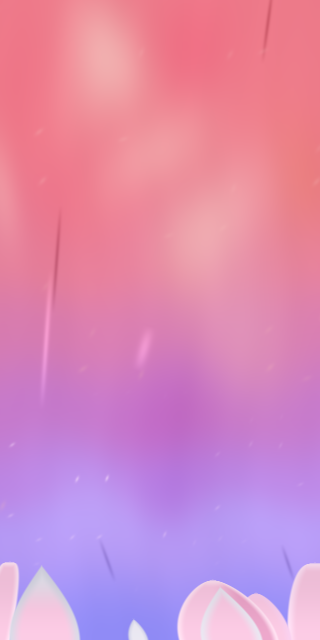
This background is drawn by a Shadertoy shader. Its source:

```glsl
const vec3 PEACH = vec3(0.96, 0.73, 0.72);
const vec3 CORAL = vec3(0.93, 0.41, 0.50);
const vec3 ORANGE = vec3(0.91, 0.48, 0.47);
const vec3 MAGENTA = vec3(0.74, 0.37, 0.75);
const vec3 VIOLET = vec3(0.68, 0.45, 0.88);
const vec3 LAVENDER = vec3(0.75, 0.65, 0.98);
const vec3 PETAL_PINK = vec3(0.93, 0.74, 0.84);
const vec3 PETAL_ROSE = vec3(0.87, 0.60, 0.74);
const vec3 PETAL_RIM = vec3(0.86, 0.85, 0.89);

vec2 hash2(vec2 cell) {
    return fract(sin(vec2(dot(cell, vec2(127.1, 311.7)), dot(cell, vec2(269.5, 183.3)))) * 4375.85);
}

mat2 rotation(float a) {
    return mat2(cos(a), -sin(a), sin(a), cos(a));
}

// Vertical ramp from blue through violet to coral
vec3 skyRamp(float y) {
    vec3 c = mix(vec3(0.57, 0.55, 0.97), vec3(0.71, 0.60, 0.96), smoothstep(0.0, 0.33, y));
    c = mix(c, vec3(0.74, 0.53, 0.90), smoothstep(0.33, 0.50, y));
    c = mix(c, vec3(0.78, 0.48, 0.80), smoothstep(0.48, 0.72, y));
    c = mix(c, vec3(0.85, 0.49, 0.69), smoothstep(0.70, 0.98, y));
    c = mix(c, vec3(0.90, 0.50, 0.61), smoothstep(0.95, 1.18, y));
    return mix(c, vec3(0.93, 0.48, 0.54), smoothstep(1.15, 1.65, y));
}

// Soft tilted ellipse of colour
vec3 glow(vec3 base, vec3 tint, vec2 p, vec2 center, vec2 radius, float tilt, float strength) {
    vec2 q = rotation(tilt) * (p - center) / radius;
    q = rotation(tilt) * (p - center);
    q /= radius;
    return mix(base, tint, strength * exp(-dot(q, q)));
}

// Fading line from a to b
float strand(vec2 p, vec2 a, vec2 b, float width) {
    vec2 ab = b - a;
    float t = clamp(dot(p - a, ab) / dot(ab, ab), 0.0, 1.0);
    float d = length(p - a - ab * t) / width;
    return exp(-d * d) * sin(3.14 * t);
}

float brushGrain(vec2 p) {
    float sum = 0.0;
    float amp = 0.5;
    float freq = 9.0;
    for (int i = 0; i < 4; i++) {
        sum += amp * sin(freq * p.x + 2.0 * sin(p.y * (2.3 + float(i)) + freq));
        freq *= 1.9;
        amp *= 0.6;
    }
    return sum;
}

// One short tilted fleck in some of the cells
float flecks(vec2 p, float scale, float density) {
    vec2 cell = floor(p * scale);
    vec2 rnd = hash2(cell);
    vec2 q = fract(p * scale) - mix(vec2(0.25), vec2(0.75), rnd);
    q = rotation(0.3 + rnd.x) * q;
    float shape = exp(-dot(q * q, vec2(90.0, 420.0)));
    return shape * step(1.0 - density, hash2(cell + 19.0).x) * (0.4 + 0.6 * rnd.y);
}

// Petal rising from the lower edge; sharp is low for round tips
float petalDistance(vec2 p, vec2 tip, float baseX, float halfWidth, float sharp) {
    float h = p.y / tip.y;
    float profile = pow(sin(1.5708 * clamp(1.0 - h, 0.0, 1.0)), sharp);
    float side = abs(p.x - mix(baseX, tip.x, h)) - halfWidth * profile;
    return max(side, p.y - tip.y);
}

vec3 paintPetal(vec3 base, vec3 inner, vec3 rim, float d, float rimWidth, float height) {
    float soft = 1.5 / iResolution.x;
    vec3 c = mix(rim, inner, smoothstep(0.0, rimWidth, -d));
    c += 0.06 * smoothstep(0.2, 0.0, height);
    return mix(base, c, smoothstep(soft, -soft, d));
}

void mainImage(out vec4 fragColor, in vec2 fragCoord) {
    vec2 p = fragCoord / iResolution.xy * vec2(1.0, 2.0);
    vec2 w = p + 0.018 * vec2(sin(p.y * 9.0 + p.x * 5.0), sin(p.x * 13.0 + p.y * 4.0));
    vec3 col = skyRamp(w.y);

    // Deep washes
    col = glow(col, CORAL, w, vec2(0.61, 1.82), vec2(0.15, 0.20), 0.0, 0.8);
    col = glow(col, CORAL, w, vec2(0.31, 1.41), vec2(0.22, 0.17), 0.5, 0.65);
    col = glow(col, CORAL, w, vec2(0.08, 1.75), vec2(0.14, 0.25), 0.0, 0.4);
    col = glow(col, ORANGE, w, vec2(0.93, 1.42), vec2(0.13, 0.22), 0.0, 0.8);
    col = glow(col, MAGENTA, w, vec2(0.55, 0.69), vec2(0.16, 0.18), 0.0, 0.7);
    col = glow(col, VIOLET, w, vec2(0.53, 0.48), vec2(0.14, 0.12), 0.0, 0.6);

    // Pale diagonal ribbon and lower haze
    col = glow(col, PEACH, w, vec2(0.32, 1.80), vec2(0.13, 0.20), 0.0, 0.85);
    col = glow(col, PEACH, w, vec2(0.48, 1.52), vec2(0.12, 0.23), -0.75, 0.55);
    col = glow(col, PEACH, w, vec2(0.66, 1.28), vec2(0.14, 0.23), -0.35, 0.75);
    col = glow(col, vec3(0.90, 0.62, 0.75), w, vec2(0.76, 0.98), vec2(0.16, 0.26), -0.2, 0.6);
    col = glow(col, PEACH, w, vec2(0.0, 1.40), vec2(0.06, 0.18), 0.0, 0.4);
    col = glow(col, LAVENDER, w, vec2(0.29, 0.40), vec2(0.16, 0.14), 0.0, 0.6);
    col = glow(col, LAVENDER, w, vec2(0.82, 0.36), vec2(0.22, 0.12), 0.0, 0.4);
    col += 0.013 * brushGrain(p);

    // Thin creases
    col -= 0.12 * strand(p, vec2(0.19, 1.36), vec2(0.165, 1.02), 0.006);
    col += 0.12 * strand(p, vec2(0.16, 1.16), vec2(0.13, 0.72), 0.008);
    col -= 0.12 * strand(p, vec2(0.855, 2.06), vec2(0.82, 1.80), 0.006);
    col -= 0.10 * strand(p, vec2(0.31, 0.32), vec2(0.36, 0.18), 0.006);
    col -= 0.10 * strand(p, vec2(0.88, 0.30), vec2(0.92, 0.18), 0.006);
    col += 0.10 * strand(p, vec2(0.47, 0.98), vec2(0.43, 0.84), 0.016);

    // Glints gathered above the petals
    float band = exp(-pow((p.y - 0.47) / 0.17, 2.0)) * mix(1.0, 0.35, smoothstep(0.4, 0.75, p.x));
    col = mix(col, vec3(0.96, 0.84, 0.98), 0.8 * band * flecks(p, 11.0, 0.4));
    col = mix(col, PEACH, 0.25 * flecks(p + 0.37, 7.0, 0.12));

    // Petals, back to front
    float d = petalDistance(p, vec2(0.03, 0.243), -0.02, 0.052, 0.25);
    col = paintPetal(col, PETAL_PINK, vec3(0.96, 0.86, 0.92), d, 0.02, p.y);
    d = petalDistance(p, vec2(0.985, 0.24), 1.0, 0.10, 0.35);
    col = paintPetal(col, PETAL_PINK, vec3(0.95, 0.84, 0.92), d, 0.03, p.y);
    d = petalDistance(p, vec2(0.80, 0.146), 0.82, 0.092, 0.6);
    col = paintPetal(col, PETAL_PINK, vec3(0.92, 0.76, 0.88), d, 0.03, p.y);
    d = petalDistance(p, vec2(0.665, 0.187), 0.715, 0.155, 0.6);
    vec3 fold = mix(PETAL_PINK, PETAL_ROSE, smoothstep(0.66, 0.76, p.x));
    col = paintPetal(col, fold, vec3(0.95, 0.84, 0.90), d, 0.025, p.y);
    d = petalDistance(p, vec2(0.688, 0.165), 0.725, 0.095, 1.0);
    col = paintPetal(col, PETAL_PINK, PETAL_RIM, d, 0.04, p.y);
    d = petalDistance(p, vec2(0.13, 0.232), 0.14, 0.11, 1.0);
    col = paintPetal(col, mix(PETAL_PINK, PETAL_RIM, smoothstep(0.08, 0.2, p.y)), vec3(0.80, 0.80, 0.85), d, 0.04, p.y);
    d = petalDistance(p, vec2(0.418, 0.064), 0.433, 0.030, 0.8);
    col = paintPetal(col, PETAL_RIM, vec3(0.78, 0.78, 0.86), d, 0.015, p.y);

    fragColor = vec4(clamp(col, 0.0, 1.0), 1.0);
}
```
